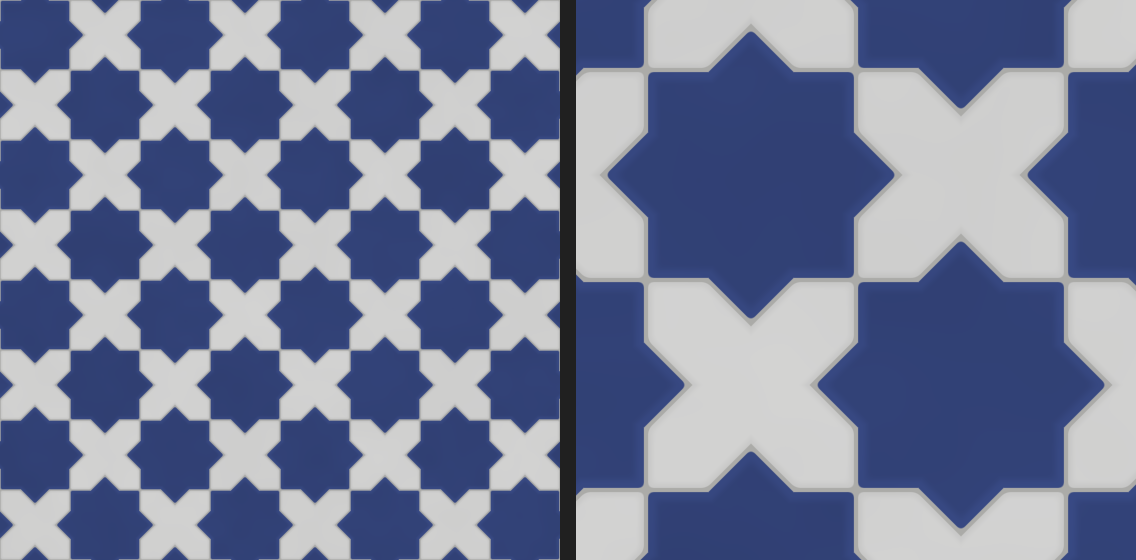
Left, the full canvas; right, a detail of the centre.
A WebGL 1 fragment shader for this pattern:

```glsl
precision highp float;
// Glazed star-and-cross tiling: an 8 by 8 checkerboard of cells whose stars,
// each the union of two squares, push their tips into the cross cells.
// Signed depths give the grout, rounded corners and glaze rim; noise wraps.

uniform vec2 u_resolution;

float hash(vec2 p) {
  return fract(sin(dot(p, vec2(127.1, 311.7))) * 43758.5);
}

// Value noise that repeats after a whole number of lattice steps.
float wrappedNoise(vec2 p, float period) {
  vec2 i = floor(p);
  vec2 f = fract(p);
  f = f * f * (3.0 - 2.0 * f);
  float a = hash(mod(i, period));
  float b = hash(mod(i + vec2(1.0, 0.0), period));
  float c = hash(mod(i + vec2(0.0, 1.0), period));
  float d = hash(mod(i + vec2(1.0, 1.0), period));
  return mix(mix(a, b, f.x), mix(c, d, f.x), f.y);
}

float smoothMax(float a, float b, float k) {
  float h = max(k - abs(a - b), 0.0) / k;
  return max(a, b) + 0.25 * k * h * h;
}

float smoothMin(float a, float b, float k) {
  return -smoothMax(-a, -b, k);
}

// Depth inside an eight-pointed star centred on the origin.
float starDepth(vec2 p) {
  p = abs(p);
  float square = smoothMax(p.x, p.y, 0.03) - 0.5;
  vec2 turned = abs(vec2(p.x + p.y, p.x - p.y)) * 0.7071;
  float diamond = smoothMax(turned.x, turned.y, 0.03) - 0.5;
  return -min(square, diamond);
}

// Depth inside the cross left between four stars.
float crossDepth(vec2 p) {
  p = abs(p);
  float cell = smoothMin(0.5 - p.x, 0.5 - p.y, 0.03);
  float notch = (1.0 - abs(p.x - p.y)) * 0.7071 - 0.5;
  return smoothMin(cell, notch, 0.02);
}

void main() {
  vec2 uv = gl_FragCoord.xy / u_resolution;
  vec2 grid = uv * 8.0;
  vec2 cell = floor(grid);
  vec2 local = fract(grid) - 0.5;
  float pixel = 8.0 / min(u_resolution.x, u_resolution.y);

  // In a cross cell the nearest star lies along the dominant axis.
  bool isCross = mod(cell.x + cell.y, 2.0) < 0.5;
  vec2 toStar = vec2(0.0);
  if (isCross) {
    toStar = abs(local.x) > abs(local.y) ? vec2(sign(local.x), 0.0)
                                         : vec2(0.0, sign(local.y));
  }
  vec2 starCell = mod(cell + toStar, 8.0);
  float star = starDepth(local - toStar);
  float cross = isCross ? crossDepth(local) : -1.0;

  // Cloudy glaze and a small change of tone from tile to tile.
  float cloud = 0.65 * wrappedNoise(uv * 16.0, 16.0)
              + 0.35 * wrappedNoise(uv * 32.0 + 0.37, 32.0) - 0.5;
  float starTone = 1.0 + 0.03 * (hash(starCell + 3.0) - 0.5) + 0.05 * cloud;
  float crossTone = 1.0 + 0.015 * (hash(cell + 19.0) - 0.5) + 0.02 * cloud;

  // Blue glaze brightens in a rim; white glaze dulls slightly at its edge.
  float rim = 1.0 - smoothstep(0.025, 0.075, star);
  vec3 blue = mix(vec3(0.192, 0.253, 0.458), vec3(0.212, 0.278, 0.5), rim);
  vec3 white = vec3(0.815, 0.815, 0.812);
  white *= mix(0.955, 1.0, smoothstep(0.01, 0.05, cross));

  // Lay both tiles over the grout with smoothed edges.
  float soft = 0.75 * pixel;
  vec3 color = vec3(0.67, 0.67, 0.66);
  color = mix(color, white * crossTone, smoothstep(-soft, soft, cross - 0.01));
  color = mix(color, blue * starTone, smoothstep(-soft, soft, star - 0.01));
  gl_FragColor = vec4(color, 1.0);
}
```
